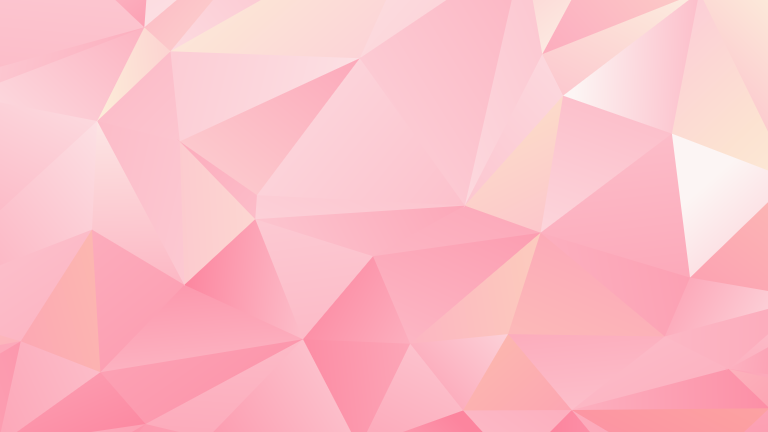
Write a Shadertoy shader that draws this background.

```glsl
// Low-poly backdrop of pink facets, pale at the top and rose at the bottom.
// A jittered lattice, finer near the bottom, is cut into triangles; each one
// gets a flat tone plus its own linear gradient, and edges blend by coverage.

float hash(vec2 p) {
    vec3 q = fract(p.xyx * vec3(0.1031, 0.1030, 0.0973));
    q += dot(q, q.yzx + 33.33);
    return fract((q.x + q.y) * q.z);
}

// Lattice <-> canvas: rows grow taller upwards, columns lean to the right.
vec2 toCanvas(vec2 g) {
    float y = 0.75 * (exp2(0.3 * g.y) - 1.0);
    return vec2(0.28 * g.x + 0.25 * y, y);
}

vec2 toLattice(vec2 p) {
    return vec2((p.x - 0.25 * p.y) / 0.28, log2(1.0 + p.y / 0.75) / 0.3);
}

vec2 vertexAt(vec2 node) {
    vec2 jitter = vec2(hash(node + 71.0), hash(node + 138.0)) - 0.5;
    return toCanvas(node + 0.92 * jitter);
}

float cross2(vec2 a, vec2 b) { return a.x * b.y - a.y * b.x; }

float area(vec2 a, vec2 b, vec2 c) { return cross2(b - a, c - a); }

// Signed distance to the line a-b, positive on its left.
float leftOf(vec2 p, vec2 a, vec2 b) {
    return cross2(b - a, p - a) / max(length(b - a), 1e-5);
}

float coverage(vec2 p, vec2 a, vec2 b, vec2 c) {
    float inside = min(leftOf(p, a, b), min(leftOf(p, b, c), leftOf(p, c, a)));
    return clamp(0.5 + inside * iResolution.y, 0.0, 1.0);
}

vec3 facetColor(vec2 p, vec2 center, vec2 seed) {
    // Gradient across the facet, strong on a few of them
    float angle = 6.2832 * hash(seed + 11.0);
    float slope = dot(p - center, vec2(cos(angle), sin(angle))) / 0.3;
    float strength = mix(0.12, 0.55, pow(hash(seed + 23.0), 4.0));

    // Tone rises with height; contrast between neighbours falls
    float tone = mix(0.23, 0.66, smoothstep(-0.1, 0.95, center.y));
    tone += mix(0.4, 0.22, center.y) * (hash(seed + 37.0) - 0.5);
    tone += strength * slope;

    // Near-white glint at the right
    float glint = 1.0 - smoothstep(0.08, 0.16, distance(center, vec2(1.6, 0.6)));
    tone = clamp(tone + 0.42 * glint, 0.0, 1.0);

    // Rose to blush, with a peach cast on some facets
    vec3 color = mix(vec3(0.99, 0.52, 0.62), vec3(0.99, 0.96, 0.955), tone);
    float peach = smoothstep(0.72, 0.9, hash(seed + 53.0)) * (1.0 - glint);
    return color + peach * clamp(0.7 + slope, 0.0, 1.0) * vec3(0.0, 0.025, -0.06);
}

void mainImage(out vec4 fragColor, in vec2 fragCoord) {
    vec2 p = fragCoord / iResolution.y;
    vec2 home = floor(toLattice(p));
    vec4 sum = vec4(0.0);

    for (int j = -1; j <= 1; j++)
    for (int i = -1; i <= 1; i++) {
        vec2 cell = home + vec2(i, j);
        vec2 a = vertexAt(cell);
        vec2 b = vertexAt(cell + vec2(1, 0));
        vec2 c = vertexAt(cell + vec2(1, 1));
        vec2 d = vertexAt(cell + vec2(0, 1));

        // Cut along the diagonal whose smaller triangle is larger
        float cutAC = min(area(a, b, c), area(a, c, d));
        float cutBD = min(area(a, b, d), area(b, c, d));
        if (cutBD > cutAC) {
            vec2 first = a;
            a = b; b = c; c = d; d = first;
        }

        vec2 seed = cell + 200.0;
        float lower = coverage(p, a, b, c);
        float upper = coverage(p, a, c, d);
        sum += lower * vec4(facetColor(p, (a + b + c) / 3.0, seed), 1.0);
        sum += upper * vec4(facetColor(p, (a + c + d) / 3.0, seed + 400.0), 1.0);
    }
    fragColor = vec4(sum.rgb / max(sum.a, 1e-4), 1.0);
}
```
